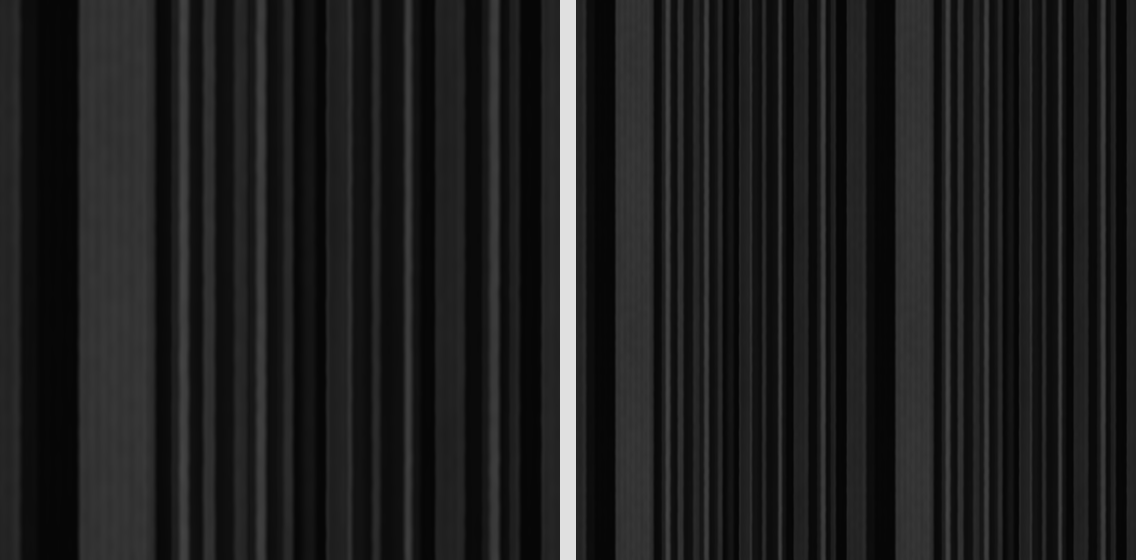
Left, the tile; right, the same tile 2 across and 2 down.
Write a WebGL 2 fragment shader that draws this texture.

```glsl
#version 300 es
precision highp float;

uniform vec2 u_resolution;
out vec4 fragColor;

float hash(vec2 p) {
    return fract(sin(dot(p, vec2(127.1, 311.7))) * 43758.5453);
}

// Value noise that wraps after a whole number of cells
float tiledNoise(vec2 uv, vec2 cells) {
    vec2 p = uv * cells;
    vec2 i = floor(p);
    vec2 f = smoothstep(0.0, 1.0, p - i);
    vec2 a = mod(i, cells);
    vec2 b = mod(i + 1.0, cells);
    return mix(mix(hash(a), hash(vec2(b.x, a.y)), f.x),
               mix(hash(vec2(a.x, b.y)), hash(b), f.x), f.y);
}

// Signed distance along x, wrapped around the tile
float wrapDistance(float x, float center) {
    return fract(x - center + 0.5) - 0.5;
}

float softBand(float d, float halfWidth) {
    return smoothstep(-0.006, 0.006, halfWidth - abs(d));
}

void main() {
    vec2 uv = gl_FragCoord.xy / u_resolution;
    float wobble = tiledNoise(uv, vec2(24.0, 44.0)) - 0.5;
    float x = uv.x + 0.0012 * wobble;

    // Dark ground with faint uneven columns
    float shade = mix(0.025, 0.085, tiledNoise(vec2(x, 0.0), vec2(36.0, 1.0)));

    // Thin bright bars, each with a dim skirt on its left
    for (float i = 0.0; i < 20.0; i++) {
        float center = (i + 0.5 + 0.4 * (hash(vec2(i, 3.0)) - 0.5)) / 20.0;
        float size = hash(vec2(i, 7.0));
        float halfWidth = 0.006 + 0.006 * size * size;
        float level = mix(0.14, 0.27, fract(i * 0.618 + 0.2 * hash(vec2(i, 11.0))));
        float d = wrapDistance(x, center);
        float skirt = softBand(d + 0.012, 0.012) * 0.13 * hash(vec2(i, 17.0));
        shade = max(shade, skirt);
        shade = mix(shade, level, softBand(d, halfWidth));
    }

    // Broad panels, each beside a black gap and closed by a lighter rim
    for (float i = 0.0; i < 4.0; i++) {
        float halfWidth = 0.062 / (1.0 + 0.8 * i);
        float level = 0.09 + 0.11 / (1.0 + i);
        float d = wrapDistance(x, 0.203 - 0.2 * i);
        shade = mix(shade, 0.025, softBand(d + 1.6 * halfWidth, 0.6 * halfWidth));
        shade = mix(shade, level, softBand(d, halfWidth));
        shade += 0.025 * softBand(d - halfWidth + 0.008, 0.003);
    }

    // Fine ribs and a soft mottle, stronger on the lighter parts
    float ribs = 0.5 * sin(6.2831853 * 50.0 * x);
    float mottle = tiledNoise(uv, vec2(80.0, 40.0)) - 0.5;
    float drift = tiledNoise(uv, vec2(20.0, 5.0)) - 0.5;
    shade *= 1.0 + 0.07 * ribs + 0.07 * mottle + 0.08 * drift;

    fragColor = vec4(vec3(shade), 1.0);
}
```
